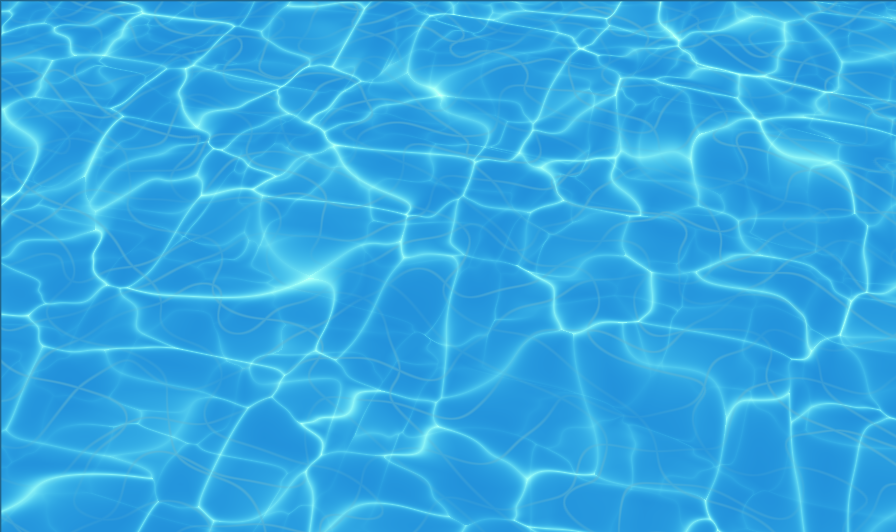
This texture is drawn by a Shadertoy shader. Its source:

```glsl
vec2 hash2(vec2 p) {
    return fract(sin(vec2(dot(p, vec2(127.1, 311.7)), dot(p, vec2(269.5, 183.3)))) * 43758.5);
}

// Bends the plane with layered, turning sines
vec2 ripple(vec2 q, float strength) {
    float freq = 1.7;
    for (int i = 0; i < 5; i++) {
        q += strength / freq * sin(freq * mat2(0.5, 0.87, -0.87, 0.5) * q.yx + vec2(1.3, 4.1) * float(i + 1));
        freq *= 1.65;
    }
    return q;
}

// Cellular borders: x = sharp light with its own strength per border, y = border distance
vec2 caustic(vec2 q, float width) {
    vec2 cell = floor(q), home = cell, toHome = vec2(9.0);
    for (int j = -1; j <= 1; j++)
    for (int i = -1; i <= 1; i++) {
        vec2 id = cell + vec2(i, j);
        vec2 r = id + 0.06 + 0.88 * hash2(id) - q;
        if (dot(r, r) < dot(toHome, toHome)) { toHome = r; home = id; }
    }
    float light = 0.0, nearest = 1.0;
    for (int j = -2; j <= 2; j++)
    for (int i = -2; i <= 2; i++) {
        if (i == 0 && j == 0) continue;
        vec2 id = home + vec2(i, j);
        vec2 r = id + 0.06 + 0.88 * hash2(id) - q;
        float d = max(dot(0.5 * (r + toHome), normalize(r - toHome)), 0.0);
        float strength = 0.15 + 0.85 * hash2(home + id + 0.5).x;
        light += strength * exp(-d / width);
        nearest = min(nearest, d);
    }
    return vec2(light, nearest);
}

void mainImage(out vec4 fragColor, in vec2 fragCoord) {
    vec2 p = fragCoord / iResolution.y;
    float aspect = iResolution.x / iResolution.y;

    // Pool floor seen at a slant
    float depth = 1.0 / (2.6 - p.y);
    vec2 q = vec2((p.x - 0.5 * aspect) * depth * 11.5, depth * 36.0);

    // Main net of light, and a fainter, finer one
    float width = mix(0.025, 0.042, p.y);
    vec2 net = caustic(ripple(q, 0.4), width);
    vec2 fine = caustic(ripple(q * 1.35 + 17.0, 0.55), width * 1.3);

    // Soft pale patches
    float patches = sin(1.7 * q.x + 1.3 * sin(2.1 * q.y)) * sin(2.3 * q.y + 1.5 * sin(1.4 * q.x + 2.0));
    patches = smoothstep(-0.3, 1.0, patches);

    float light = 1.05 * net.x + (0.15 + 0.1 * patches) * exp(-8.0 * net.y);
    light += (0.06 + 0.36 * patches) * fine.x + 0.08 * exp(-6.0 * fine.y);
    light += 0.07 * patches - 0.02;
    light = 1.5 * (1.0 - exp(-light * 0.8));

    // Wavering tile joints
    vec2 bent = q + 0.3 * sin(3.1 * q.yx + 2.0 * sin(1.3 * q));
    bent += 0.05 * sin(8.0 * q.yx + 3.0 * q);
    vec2 tile = vec2(dot(bent, vec2(-0.6, 1.4)), dot(bent, vec2(1.2, 0.9)));
    vec2 slope = max(fwidth(tile) * iResolution.y, 0.001);
    vec2 gap = abs(fract(tile) - 0.5) / slope;
    vec2 joint = 1.0 - smoothstep(0.0, 0.0035, gap);

    // Water colour from deep blue to pale cyan
    vec3 color = vec3(0.135, 0.575, 0.86) + vec3(0.2, 0.4, 0.17) * light
               + vec3(0.25, 0.0, -0.06) * light * light;
    float jointShade = max(joint.x, joint.y) * (0.36 + 0.2 * sin(2.0 * q.x + 3.0 * q.y));
    color = mix(color, vec3(0.38, 0.71, 0.82), jointShade * (1.0 - smoothstep(0.4, 0.9, light)));

    // Thin dark rim at the left and the top
    float rim = 1.0 - smoothstep(0.001, 0.004, min(p.x, 1.0 - p.y));
    color = mix(color, vec3(0.13, 0.4, 0.55), rim);

    fragColor = vec4(clamp(color, 0.0, 1.0), 1.0);
}
```
